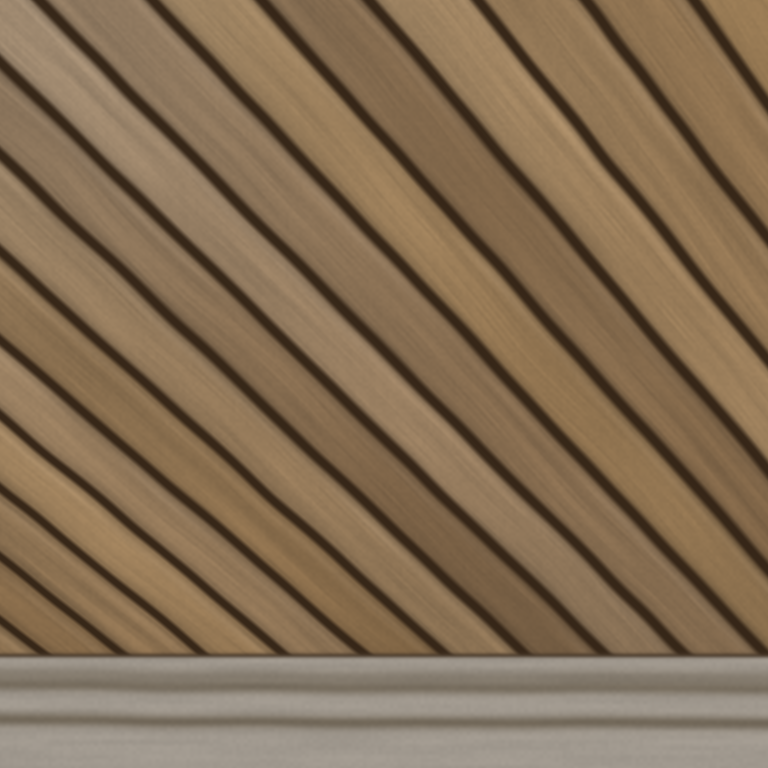
This texture is drawn by a Shadertoy shader. Its source:

```glsl
// Diagonal wooden slats fanning out above a pale, moulded skirting board.
// Grooves start at even steps along the skirting and steepen to the right;
// stretched value noise gives the grain, soft bands give the moulding.

float hash(vec2 p) {
    return fract(sin(dot(p, vec2(127.1, 311.7))) * 43758.5453);
}

float noise(vec2 p) {
    vec2 cell = floor(p), f = fract(p);
    f = f * f * (3.0 - 2.0 * f);
    return mix(mix(hash(cell), hash(cell + vec2(1, 0)), f.x),
               mix(hash(cell + vec2(0, 1)), hash(cell + vec2(1, 1)), f.x), f.y);
}

// Soft bump of height one around a centre
float band(float v, float centre, float width) {
    float t = (v - centre) / width;
    return exp(-t * t);
}

vec3 slats(vec2 uv) {
    // Lightness and golden tint of each slat, from left to right
    float lightness[16] = float[16](0.8, 0.2, 0.45, 0.7, 0.6, 0.25, 0.65, 0.2,
                                    0.8, 0.4, 0.55, 0.15, 0.85, 0.55, 0.6, 0.75);
    float warmth[16] = float[16](0.6, 0.6, 0.5, 0.7, 0.25, 0.7, 0.4, 0.2,
                                 0.05, 0.15, 0.8, 0.3, 0.6, 0.6, 0.6, 1.0);
    float rise = uv.y - 0.147;
    float wobble = 0.003 * (noise(uv * 14.0) - 0.5);

    // Find the slat and the distances to the grooves on either side
    int slat = 0;
    float left = 1.0, right = 1.0;
    for (int i = 0; i < 16; i++) {
        float n = float(i);
        float lean = 1.316 - 0.0425 * n + 0.012 * cos(1.5708 * n) * step(n, 8.5);
        float side = uv.x - 0.0586 - 0.1042 * n + lean * rise;
        side = side / sqrt(1.0 + lean * lean) + wobble;
        if (side > 0.0) {
            slat = i + 1;
            left = side;
        } else {
            right = min(right, -side);
        }
    }
    slat = min(slat, 15);

    // Base colour, shifting slowly along each slat
    float along = (uv.x - rise) * 0.7;
    float seed = float(slat) * 17.3;
    float tone = lightness[slat] + 0.35 * (noise(vec2(along * 4.0, seed)) - 0.5);
    vec3 colour = mix(vec3(0.485, 0.385, 0.28), vec3(0.625, 0.52, 0.4), tone);
    colour += warmth[slat] * vec3(0.012, -0.004, -0.04);
    colour += 0.06 * exp(-4.0 * dot(uv - vec2(0, 1), uv - vec2(0, 1)))
            * vec3(0.6, 0.9, 1.2);
    colour *= 1.0 - 0.08 * smoothstep(0.25, 0.0, rise) * smoothstep(0.2, 0.8, uv.x);

    // Grain: broad streaks, fine fibres and a trace of speckle
    float bend = right + 0.012 * noise(vec2(along * 5.0, seed + 4.0));
    float broad = noise(vec2(along * 3.5 + seed, bend * 65.0 + seed)) - 0.5;
    float fine = noise(vec2(along * 14.0 + seed, bend * 260.0)) - 0.5;
    float speckle = noise(uv * 230.0) - 0.5;
    colour *= 1.0 + 0.13 * broad + 0.07 * fine + 0.035 * speckle;

    // Lit rim, shaded flanks and dark groove
    float rim = noise(vec2(along * 9.0, seed + 8.0));
    colour += 0.05 * rim * band(right, 0.016, 0.006);
    float gap = min(left, right);
    float size = mix(0.75, 1.05, smoothstep(0.0, 0.7, uv.x * 0.6 + rise));
    colour *= 1.0 - 0.15 * smoothstep(0.02, 0.005, gap);
    float groove = 1.0 - smoothstep(0.0025 * size, 0.0105 * size, gap);
    return mix(colour, vec3(0.2, 0.14, 0.085), groove * 0.95);
}

vec3 skirting(vec2 uv) {
    float y = uv.y + 0.005 * (0.5 - uv.x) * -1.0
            + 0.003 * (noise(vec2(uv.x * 9.0, 2.0)) - 0.5);
    vec3 colour = vec3(0.63, 0.6, 0.56);

    // Shadows of the stepped moulding
    float shade = 0.55 * band(y, 0.118, 0.011) + 0.75 * band(y, 0.104, 0.008)
                + 0.95 * band(y, 0.06, 0.009);
    colour = mix(colour, vec3(0.44, 0.4, 0.34), min(shade, 1.0));

    // Faint horizontal streaks and speckle
    float streak = noise(vec2(uv.x * 9.0, uv.y * 150.0)) - 0.5;
    float speckle = noise(uv * 200.0) - 0.5;
    return colour * (1.0 + 0.05 * streak + 0.03 * speckle);
}

void mainImage(out vec4 fragColor, in vec2 fragCoord) {
    vec2 uv = fragCoord / iResolution.xy;
    vec3 colour = mix(skirting(uv), slats(uv), smoothstep(0.1445, 0.1485, uv.y));

    // Contact shadow where the slats meet the skirting
    colour = mix(colour, vec3(0.28, 0.22, 0.16), 0.75 * band(uv.y, 0.1465, 0.0035));
    fragColor = vec4(colour, 1.0);
}
```
